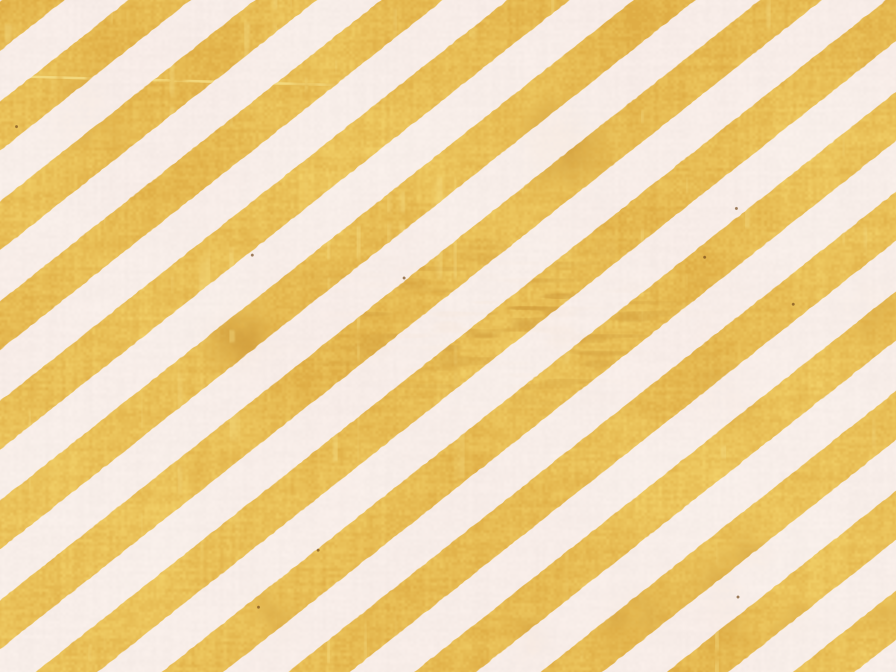
Give the GLSL for this pattern, as a Shadertoy shader.

```glsl
float hash(vec2 p) {
    return fract(sin(dot(p, vec2(12.9898, 78.233))) * 43758.5453);
}

float noise(vec2 p) {
    vec2 i = floor(p), f = fract(p);
    f = f * f * (3.0 - 2.0 * f);
    return mix(mix(hash(i), hash(i + vec2(1, 0)), f.x),
               mix(hash(i + vec2(0, 1)), hash(i + vec2(1, 1)), f.x), f.y);
}

float fbm(vec2 p) {
    float sum = 0.0, amp = 0.5;
    for (int i = 0; i < 5; i++) {
        sum += amp * noise(p);
        p = p * 2.03 + 17.1;
        amp *= 0.5;
    }
    return sum / 0.97;
}

// Signed distance to the nearest diagonal band, in canvas heights
float bandDistance(vec2 p) {
    const float period = 0.1484;
    float phase = (p.y + 0.79 * p.x) / period - 0.02;
    float d = abs(fract(phase - 0.245 + 0.5) - 0.5) - 0.245;
    return d * period / length(vec2(0.79, 1.0));
}

// Soft blotches scattered over the cloth
float blotches(vec2 p) {
    float sum = 0.0;
    for (int i = 0; i < 12; i++) {
        float k = float(i);
        vec2 center = vec2(1.333 * hash(vec2(k, 1.7)), hash(vec2(k, 5.3)));
        float radius = mix(0.025, 0.075, hash(vec2(k, 9.1)));
        vec2 q = (p - center) / radius;
        sum += exp(-dot(q, q)) * mix(0.4, 1.0, hash(vec2(k, 3.9)));
    }
    return sum;
}

void mainImage(out vec4 fragColor, in vec2 fragCoord) {
    float pixel = 1.0 / iResolution.y;
    vec2 p = vec2(fragCoord.x, iResolution.y - fragCoord.y) * pixel;

    // Woven texture: fine grain with upright and level threads
    float grain = noise(p * 230.0) - 0.5;
    float warp = noise(p * vec2(170.0, 7.0)) - 0.5;
    float weft = noise(p * vec2(14.0, 190.0) + 31.0) - 0.5;
    float weave = 0.5 * grain + 0.35 * warp + 0.35 * weft;
    float cloud = fbm(p * 4.0 + 8.0) - 0.5;

    // Stains and level scuffs around the middle
    float mottle = fbm(p * 16.0 + 3.0);
    float stain = blotches(p) * smoothstep(0.3, 0.75, mottle + 0.3 * weave);
    vec2 q = (p - vec2(0.75, 0.48)) / vec2(0.24, 0.09);
    float scuff = exp(-dot(q, q)) * smoothstep(0.5, 0.85, noise(p * vec2(18.0, 120.0)));
    float wear = clamp(0.65 * stain + 0.55 * scuff, 0.0, 0.8);

    // Mustard bands
    float tone = clamp(0.5 + 0.8 * weave + 0.9 * cloud, 0.0, 1.0);
    vec3 mustard = mix(vec3(0.875, 0.68, 0.27), vec3(0.945, 0.81, 0.40), tone);
    mustard = mix(mustard, vec3(0.78, 0.56, 0.19), wear);

    // Pale threads: scattered upright runs and one long crease
    float run = smoothstep(0.78, 0.95, noise(p * vec2(90.0, 3.0) + 50.0));
    run *= smoothstep(0.45, 0.7, noise(p * vec2(12.0, 40.0)));
    float creaseOffset = abs(p.y - 0.113 - 0.027 * p.x);
    float crease = 1.0 - smoothstep(0.0008, 0.0015 + pixel, creaseOffset);
    crease *= (1.0 - smoothstep(0.46, 0.51, p.x)) * smoothstep(0.1, 0.5, noise(p * 45.0));
    mustard = mix(mustard, vec3(0.96, 0.87, 0.52), max(0.4 * run, 0.85 * crease));

    // Blush ground
    vec3 blush = vec3(0.97, 0.93, 0.91) + 0.025 * weave;
    blush += vec3(0.005, 0.02, 0.015) * cloud;
    blush = mix(blush, vec3(0.95, 0.85, 0.74), 0.22 * wear);

    // Slightly ragged printed edge
    float ragged = 0.0016 * (noise(p * 150.0 + 9.0) - 0.5);
    float ink = 1.0 - smoothstep(-0.8 * pixel, 0.8 * pixel, bandDistance(p) + ragged);
    vec3 color = mix(blush, mustard, ink);

    // Sparse dark specks
    vec2 cell = floor(p * 14.0);
    vec2 speck = vec2(hash(cell + 4.0), hash(cell + 7.0)) * 0.6 + 0.2;
    float speckDistance = length(fract(p * 14.0) - speck) / 14.0;
    float dot1 = 1.0 - smoothstep(0.001, 0.001 + 1.5 * pixel, speckDistance);
    color = mix(color, vec3(0.45, 0.28, 0.10), 0.7 * dot1 * step(0.975, hash(cell)));

    fragColor = vec4(clamp(color, 0.0, 1.0), 1.0);
}
```
